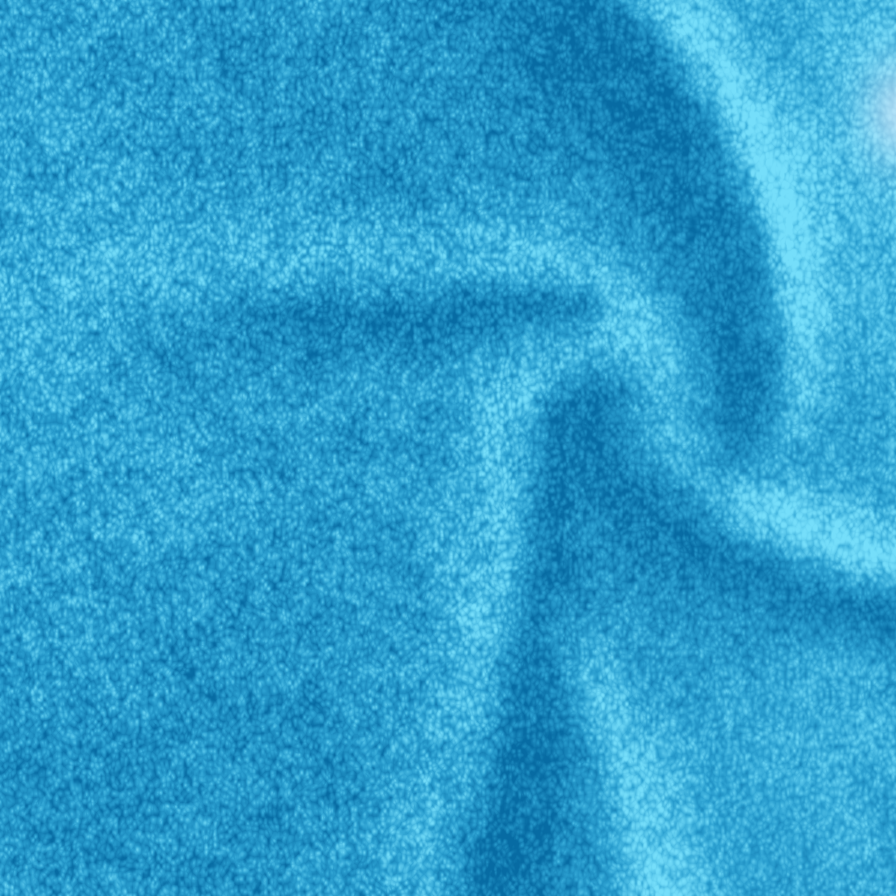
Give the GLSL for this texture, as a Shadertoy shader.

```glsl
// Soft blue terry cloth with winding folds, lit from the upper right.
// Skewed Bezier strokes raise crests and sink hollows in one tone value;
// cellular tufts and noise add the pile, and a ramp turns tone into blue.

float hash(vec2 p) {
    return fract(sin(dot(p, vec2(127.1, 311.7))) * 43758.5453);
}

float noise(vec2 p) {
    vec2 i = floor(p), f = fract(p);
    f = f * f * (3.0 - 2.0 * f);
    return mix(mix(hash(i), hash(i + vec2(1, 0)), f.x),
               mix(hash(i + vec2(0, 1)), hash(i + vec2(1, 1)), f.x), f.y);
}

// Distance to the nearest scattered tuft centre
float tuftDistance(vec2 p) {
    float best = 2.0;
    for (int k = 0; k < 9; k++) {
        vec2 cell = floor(p) + vec2(k % 3 - 1, k / 3 - 1);
        best = min(best, length(cell + vec2(hash(cell), hash(cell + 71.0)) - p));
    }
    return best;
}

float blob(vec2 p, vec2 centre, vec2 radius) {
    vec2 d = (p - centre) / radius;
    return exp(-dot(d, d));
}

// Soft Bezier stroke; width and strength run from start to end,
// positive skew widens the side to the left of travel and tightens the other
float fold(vec2 p, vec2 a, vec2 b, vec2 c, vec2 width, vec2 strength, float skew) {
    float best = 1e3, along = 0.0, side = 0.0;
    vec2 from = a;
    for (int i = 1; i <= 12; i++) {
        float t = float(i) / 12.0;
        vec2 to = mix(mix(a, b, t), mix(b, c, t), t), e = to - from;
        float h = clamp(dot(p - from, e) / dot(e, e), 0.0, 1.0);
        vec2 off = p - from - e * h;
        float d = length(off);
        if (d < best) {
            best = d;
            along = t + (h - 1.0) / 12.0;
            side = (e.x * off.y - e.y * off.x) / (length(e) * d + 1e-6);
        }
        from = to;
    }
    float r = best / (mix(width.x, width.y, along) * (1.0 + skew * side));
    return exp(-r * r) * mix(strength.x, strength.y, along);
}

float crests(vec2 p) {
    // Tall fold at the upper right
    float tall = max(
        fold(p, vec2(0.70, 1.03), vec2(0.82, 0.93), vec2(0.868, 0.77), vec2(0.044, 0.038), vec2(0.46, 0.46), 0.3),
        fold(p, vec2(0.868, 0.77), vec2(0.905, 0.65), vec2(0.885, 0.52), vec2(0.038, 0.022), vec2(0.46, 0.22), 0.3));
    // Long fold that runs in from the left, drops and leaves at the right
    float bend = max(
        fold(p, vec2(0.08, 0.69), vec2(0.38, 0.715), vec2(0.60, 0.715), vec2(0.060, 0.035), vec2(0.10, 0.31), 0.25),
        fold(p, vec2(0.60, 0.715), vec2(0.73, 0.69), vec2(0.745, 0.57), vec2(0.035, 0.040), vec2(0.31, 0.29), 0.1));
    bend = max(bend,
        fold(p, vec2(0.745, 0.57), vec2(0.76, 0.41), vec2(1.03, 0.38), vec2(0.040, 0.045), vec2(0.29, 0.48), 0.1));
    // Hooked fold down the middle
    float hook = max(
        fold(p, vec2(0.68, 0.61), vec2(0.585, 0.62), vec2(0.565, 0.48), vec2(0.038, 0.042), vec2(0.27, 0.31), -0.3),
        fold(p, vec2(0.565, 0.48), vec2(0.545, 0.25), vec2(0.46, -0.03), vec2(0.042, 0.055), vec2(0.31, 0.24), -0.3));
    // Short fold at the bottom
    float foot = fold(p, vec2(0.625, 0.30), vec2(0.69, 0.19), vec2(0.745, -0.03), vec2(0.030, 0.055), vec2(0.24, 0.45), 0.25);
    return tall + bend + hook + foot;
}

float hollows(vec2 p) {
    float tall = max(
        fold(p, vec2(0.63, 1.03), vec2(0.75, 0.88), vec2(0.81, 0.72), vec2(0.090, 0.062), vec2(0.31, 0.31), -0.3),
        fold(p, vec2(0.81, 0.72), vec2(0.85, 0.60), vec2(0.815, 0.49), vec2(0.062, 0.042), vec2(0.31, 0.32), -0.3));
    float under = fold(p, vec2(0.20, 0.63), vec2(0.46, 0.64), vec2(0.65, 0.666), vec2(0.050, 0.025), vec2(0.17, 0.34), -0.25);
    float pocket = fold(p, vec2(0.655, 0.52), vec2(0.70, 0.37), vec2(1.02, 0.315), vec2(0.060, 0.038), vec2(0.30, 0.30), -0.15);
    float valley = fold(p, vec2(0.625, 0.53), vec2(0.615, 0.28), vec2(0.545, -0.03), vec2(0.030, 0.062), vec2(0.28, 0.33), 0.25);
    return tall + under + max(pocket, valley);
}

// Pile fibres: round tufts with dark gaps, small clumps and brushed patches
float pile(vec2 p) {
    vec2 warp = vec2(noise(p * 45.0), noise(p * 45.0 + 31.0)) * 0.006;
    float tufts = 0.48 - tuftDistance((p + warp) * vec2(165, 130));
    float clumps = noise((p - warp) * vec2(105, 85) + 17.0) - 0.5;
    float grain = noise(p * vec2(300, 210) + 53.0) - 0.5;
    float patches = noise(p * 14.0 + 7.0) + noise(p * 32.0 + 3.0) - 1.0;
    return tufts * 0.40 + clumps * 0.25 + grain * 0.32 + patches * 0.09;
}

void mainImage(out vec4 fragColor, in vec2 fragCoord) {
    vec2 p = fragCoord / iResolution.xy;

    // Slight wobble keeps the fold edges woolly
    vec2 q = p + (vec2(noise(p * 30.0), noise(p * 30.0 + 9.0)) - 0.5) * 0.007;

    // Broad light over the cloth
    float tone = 0.41
        + 0.33 * blob(p, vec2(1.02, 0.84), vec2(0.15, 0.30))
        + 0.17 * blob(p, vec2(0.93, 0.14), vec2(0.18, 0.16))
        + 0.09 * blob(p, vec2(0.08, 0.47), vec2(0.28, 0.14))
        + 0.09 * blob(p, vec2(0.05, 0.75), vec2(0.20, 0.20))
        - 0.09 * blob(p, vec2(0.28, 0.10), vec2(0.30, 0.25))
        - 0.05 * blob(p, vec2(0.45, 0.90), vec2(0.20, 0.18));

    tone += crests(q) - hollows(q);
    tone += pile(p) * mix(1.15, 0.85, smoothstep(0.35, 0.9, p.x));
    tone = clamp(tone, -0.05, 1.1);

    // Deep blue through mid blue to pale cyan
    vec3 colour = mix(vec3(0.02, 0.41, 0.63), vec3(0.17, 0.63, 0.82), smoothstep(-0.15, 0.6, tone));
    colour = mix(colour, vec3(0.46, 0.87, 0.98), smoothstep(0.40, 1.06, tone));

    // Pale glare on the right edge
    colour = mix(colour, vec3(0.82, 0.91, 0.98), 0.75 * blob(p, vec2(1.01, 0.875), vec2(0.045, 0.06)));
    fragColor = vec4(colour, 1.0);
}
```
